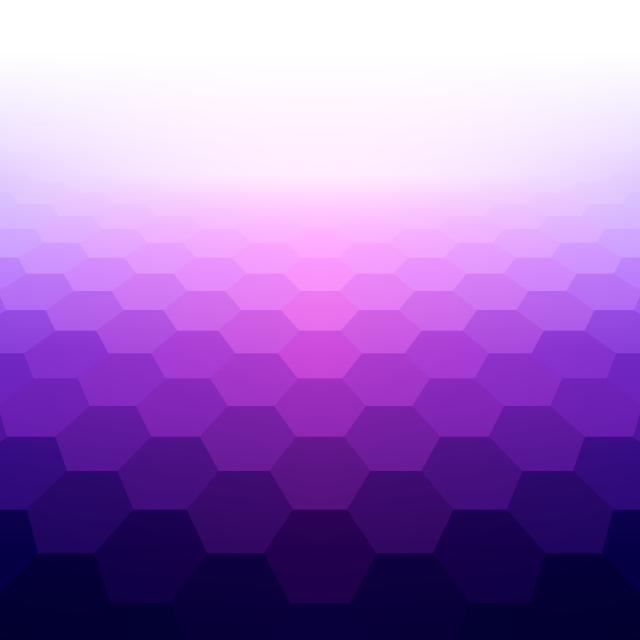
This background is drawn by a WebGL 1 fragment shader. Its source:

```glsl
precision highp float;
// A floor of flat-topped hexagons receding under a white and violet glow.
// Perspective maps the canvas to a regular hexagon grid; each cell takes
// its colour from a two-sided vertical ramp sampled near its centre.
uniform vec2 u_resolution;

const float HORIZON = 1.224;       // height where the rows converge
const float DEPTH_SCALE = 16.24;   // rows per unit of inverse height
const float DEPTH_START = 13.92;
const float SIDE_VANISH = 1.383;   // height where the columns converge
const float COLUMN_WIDTH = 0.106;

// Canvas to floor: x counts columns, y counts half rows.
vec2 toFloor(vec2 p) {
  float column = (p.x - 0.5) / (COLUMN_WIDTH * (SIDE_VANISH - p.y));
  return vec2(column, DEPTH_SCALE / (HORIZON - p.y) - DEPTH_START);
}

// Floor back to canvas.
vec2 toCanvas(vec2 f) {
  float y = HORIZON - DEPTH_SCALE / (f.y + DEPTH_START);
  return vec2(0.5 + f.x * COLUMN_WIDTH * (SIDE_VANISH - y), y);
}

// Hexagon measure, equal to one on the cell border.
float hexDistance(vec2 q) {
  q = abs(q);
  return max(q.y, 0.5 * (3.0 * q.x + q.y));
}

// Nearest centre on a lattice of period two.
vec2 latticeCentre(vec2 f, vec2 offset) {
  return floor((f - offset) * 0.5 + 0.5) * 2.0 + offset;
}

vec2 hexCentre(vec2 f) {
  vec2 even = latticeCentre(f, vec2(0.0, 1.0));
  vec2 odd = latticeCentre(f, vec2(1.0, 0.0));
  return hexDistance(f - even) < hexDistance(f - odd) ? even : odd;
}

// Blend to the next colour, between its core and rim tints.
vec3 blendStop(vec3 c, vec3 core, vec3 rim, float side, float lo, float hi, float y) {
  return mix(c, mix(core, rim, side), clamp((y - lo) / (hi - lo), 0.0, 1.0));
}

// Vertical ramp from midnight blue through magenta to white.
vec3 glowRamp(vec2 p) {
  float y = p.y;
  float t = min(abs(p.x - 0.5) * 2.0, 1.0);
  float s = mix(t, t * t, smoothstep(0.5, 0.75, y));
  vec3 c = mix(vec3(0.03, 0.0, 0.23), vec3(0.0, 0.0, 0.17), s);
  c = blendStop(c, vec3(0.14, 0.0, 0.31), vec3(0.02, 0.0, 0.27), s, 0.04, 0.135, y);
  c = blendStop(c, vec3(0.36, 0.08, 0.52), vec3(0.19, 0.04, 0.49), s, 0.135, 0.264, y);
  c = blendStop(c, vec3(0.59, 0.17, 0.73), vec3(0.40, 0.12, 0.70), s, 0.264, 0.365, y);
  c = blendStop(c, vec3(0.80, 0.29, 0.86), vec3(0.46, 0.17, 0.80), s, 0.365, 0.448, y);
  c = blendStop(c, vec3(0.92, 0.45, 0.93), vec3(0.63, 0.35, 0.92), s, 0.448, 0.514, y);
  c = blendStop(c, vec3(0.98, 0.58, 0.99), vec3(0.74, 0.50, 0.99), s, 0.514, 0.572, y);
  c = blendStop(c, vec3(1.0, 0.68, 1.0), vec3(0.80, 0.64, 1.0), s, 0.572, 0.622, y);
  c = blendStop(c, vec3(1.0, 0.83, 1.0), vec3(0.86, 0.76, 1.0), s, 0.622, 0.69, y);
  c = blendStop(c, vec3(1.0, 0.93, 1.0), vec3(0.89, 0.80, 1.0), s, 0.69, 0.727, y);
  c = blendStop(c, vec3(1.0, 0.945, 1.0), vec3(0.93, 0.88, 1.0), s, 0.727, 0.78, y);
  return blendStop(c, vec3(1.0), vec3(1.0), s, 0.78, 0.92, y);
}

// Cells dissolve into the smooth ramp towards the glow.
vec3 floorColour(vec2 p) {
  vec2 centre = toCanvas(hexCentre(toFloor(p)));
  float side = abs(p.x - 0.5) * 2.0;
  float dissolve = smoothstep(0.56, mix(0.68, 0.82, side), p.y);
  return glowRamp(mix(centre, p, mix(0.3, 1.0, dissolve)));
}

void main() {
  // Average a 3 by 3 set of samples to smooth the cell edges.
  vec3 total = vec3(0.0);
  for (int j = 0; j < 3; j++) {
    for (int i = 0; i < 3; i++) {
      vec2 shift = (vec2(float(i), float(j)) - 1.0) / 3.0;
      total += floorColour((gl_FragCoord.xy + shift) / u_resolution);
    }
  }
  gl_FragColor = vec4(total / 9.0, 1.0);
}
```
